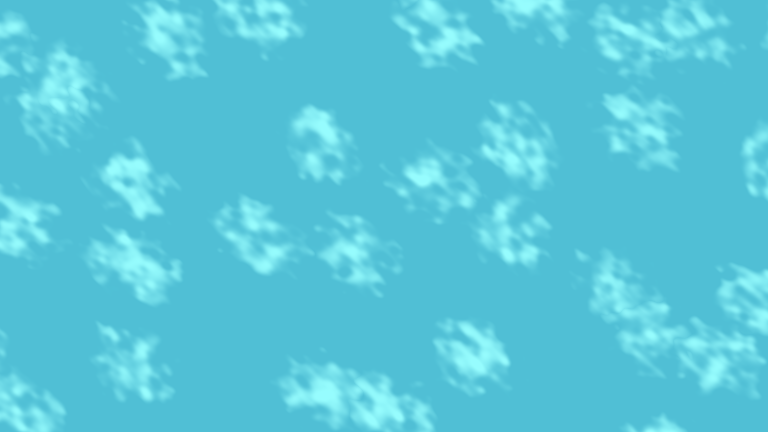
Give the GLSL for this texture, as a Shadertoy shader.

```glsl
// Small ragged cloud tufts, slanted down to the right, scattered over a flat turquoise field.

#define SKY_COLOR    vec3(0.312, 0.750, 0.836)
#define TUFT_COLOR   vec3(0.590, 0.990, 0.995)
#define CELL_SIZE    0.262              // spacing of tufts, in canvas heights
#define JITTER       0.78               // scatter of tufts within their cells
#define TUFT_RADII   vec2(0.126, 0.093) // along and across the slant
#define SLANT        -0.62              // direction of tufts and wisps, radians
#define WISP_SIZE    vec2(0.037, 0.023) // largest blotches, along and across
#define CONTRAST     1.45
#define FILL         0.56               // mean density at the heart of a tuft
#define EDGE_FADE    0.72

float hash(vec2 p) {
    vec3 q = fract(vec3(p.xyx) * 0.1031);
    q += dot(q, q.yzx + 33.33);
    return fract((q.x + q.y) * q.z);
}

vec2 hash2(vec2 p) {
    return vec2(hash(p + 17.0), hash(p + 71.0));
}

float valueNoise(vec2 p) {
    vec2 i = floor(p), f = fract(p);
    f = f * f * (3.0 - 2.0 * f);
    float low = mix(hash(i), hash(i + vec2(1, 0)), f.x);
    float high = mix(hash(i + vec2(0, 1)), hash(i + vec2(1, 1)), f.x);
    return mix(low, high, f.y);
}

// Two soft octaves, the second turned a little to hide the lattice
float wisps(vec2 p) {
    mat2 turn = mat2(0.94, 0.34, -0.34, 0.94);
    return mix(valueNoise(p), valueNoise(turn * p * 1.7 + 11.3), 0.36);
}

// Density of one tuft at an offset from its centre
float tuft(vec2 offset, vec2 seed) {
    float angle = SLANT + 0.3 * (hash(seed + 5.0) - 0.5);
    float c = cos(angle), s = sin(angle);
    vec2 local = vec2(c * offset.x + s * offset.y, c * offset.y - s * offset.x);
    float d = length(local / TUFT_RADII);
    if (d > 1.5) return 0.0;
    float grain = wisps(local / WISP_SIZE + 40.0 + 60.0 * hash2(seed + 3.0));
    float density = (grain - 0.5) * CONTRAST + FILL - EDGE_FADE * d * d * d;
    return smoothstep(0.0, 1.05, density);
}

void mainImage(out vec4 fragColor, in vec2 fragCoord) {
    vec2 p = fragCoord / iResolution.y;
    vec2 cell = floor(p / CELL_SIZE);
    float cover = 0.0;

    // Gather the tufts of the surrounding cells
    for (int y = -1; y <= 1; y++) {
        for (int x = -1; x <= 1; x++) {
            vec2 id = cell + vec2(x, y) + 20.0;
            vec2 centre = id - 20.0 + 0.5 + JITTER * (hash2(id) - 0.5);
            cover = max(cover, tuft(p - centre * CELL_SIZE, id));
        }
    }

    fragColor = vec4(mix(SKY_COLOR, TUFT_COLOR, cover), 1.0);
}
```
